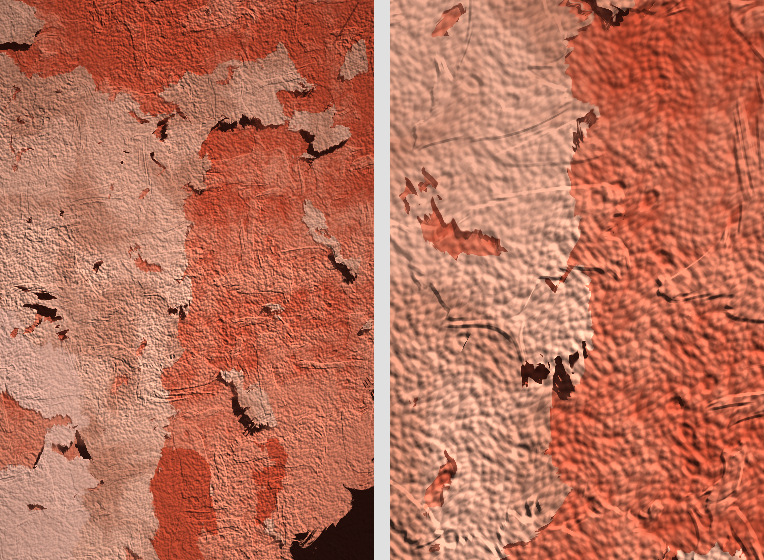
Left, the full canvas; right, a detail of the centre.
Reproduce this texture procedurally as a WebGL 2 fragment shader.

```glsl
#version 300 es
precision highp float;

#define LIGHT vec2(0.6, 0.8)
#define PLASTER vec3(0.81, 0.59, 0.50)
#define STAIN vec3(0.67, 0.43, 0.34)
#define PALE vec3(0.84, 0.64, 0.57)
#define RED vec3(0.68, 0.26, 0.17)
#define WORN vec3(0.78, 0.45, 0.35)
#define DARK vec3(0.11, 0.035, 0.025)
#define ROUGH 0.020
#define WANDER 0.030
#define RELIEF 1.45
#define LIFT 0.018
#define CHIPS 0.76

uniform vec2 u_resolution;
out vec4 fragColor;

vec2 hash2(vec2 c) {
    vec3 q = fract(c.xyx * vec3(0.1031, 0.1030, 0.0973));
    q += dot(q, q.yzx + 33.33);
    return fract((q.xx + q.yz) * q.zy);
}

// Cellular noise: x = distance to the nearest point, y = its random id
vec2 cells(vec2 p) {
    vec2 base = floor(p), nearest = base;
    float best = 8.0;
    for (int j = -1; j <= 1; j++)
    for (int i = -1; i <= 1; i++) {
        vec2 cell = base + vec2(i, j);
        vec2 d = cell + hash2(cell) - p;
        if (dot(d, d) < best) { best = dot(d, d); nearest = cell; }
    }
    return vec2(sqrt(best), hash2(nearest + 17.0).x);
}

// Layered, rotated and warped sines, roughly -1..1
float waves(vec2 p) {
    float sum = 0.0, amp = 0.6;
    for (int i = 0; i < 5; i++) {
        p = mat2(0.8, 0.6, -0.6, 0.8) * p;
        p += 0.7 * sin(p.yx * 1.3 + float(i) * 2.1);
        sum += amp * sin(p.x) * cos(p.y);
        p *= 1.9;
        amp *= 0.55;
    }
    return sum;
}

float capsule(vec2 p, vec2 a, vec2 b, float r) {
    vec2 ab = b - a;
    return length(p - a - ab * clamp(dot(p - a, ab) / dot(ab, ab), 0.0, 1.0)) - r;
}

vec2 ragged(vec2 p) {
    p += WANDER * vec2(waves(p * 16.0 + 4.0), waves(p * 16.0 + 11.0));
    return p + ROUGH * vec2(waves(p * 44.0), waves(p * 44.0 + 9.0));
}

// Signed distance to the plaster coat, negative inside
float plaster(vec2 p) {
    vec2 w = ragged(p);
    float side = 0.32 + 0.04 * smoothstep(0.5, 0.7, p.y) - 0.05 * smoothstep(0.3, 0.1, p.y);
    float d = max(w.x - side, w.y + 0.3 * w.x - 0.89);
    d = min(d, length(w - vec2(0.0, 0.97)) - 0.05);
    d = min(d, capsule(w, vec2(0.35, 0.83), vec2(0.51, 0.85), 0.045));
    d = min(d, capsule(w, vec2(0.53, 0.84), vec2(0.57, 0.76), 0.022));
    d = min(d, capsule(w, vec2(0.565, 0.62), vec2(0.625, 0.54), 0.014));
    d = min(d, capsule(w, vec2(0.42, 0.33), vec2(0.475, 0.24), 0.012));
    d = max(d, 0.06 - length((w - vec2(0.03, 0.23)) * vec2(0.8, 1.0)));
    // Scattered chips and stray flakes
    for (int i = 0; i < 2; i++) {
        float scale = 14.0 + 17.0 * float(i);
        vec2 c = cells(w * scale + 5.0);
        float hole = mix(-0.3, 0.34, smoothstep(CHIPS - 0.05, 1.0, c.y));
        float flake = mix(0.26, -0.3, smoothstep(0.0, 0.08, c.y));
        d = min(max(d, (hole - c.x) / scale), (c.x - flake) / scale);
    }
    return d;
}

// Fine grain, sparse pits and thin broken ledges
float relief(vec2 p) {
    vec2 w = p + 0.003 * sin(p.yx * 110.0);
    vec2 pit = cells(w * 48.0);
    float grain = -0.28 * pit.x - 0.36 * cells(w * 105.0).x - 0.36 * cells(w * 215.0).x;
    float pits = smoothstep(0.3, 0.15, pit.x) * smoothstep(0.72, 0.95, pit.y);
    float ledge = smoothstep(-0.04, 0.04, waves(p * 27.0) - 0.17);
    return grain - 0.4 * pits + 0.3 * ledge + 0.13 * waves(p * 50.0);
}

void main() {
    vec2 p = gl_FragCoord.xy / u_resolution.y;
    vec2 uv = gl_FragCoord.xy / u_resolution;
    float px = 1.0 / u_resolution.y;
    vec2 w = ragged(p);
    float broad = waves(p * 11.0 + 3.0);
    float height = relief(p);
    float slope = height - relief(p + 0.0025 * LIGHT);

    // Red coat, rubbed to salmon on its grain
    float wear = 0.52 + 0.35 * broad + 0.3 * waves(p * 45.0 + 8.0) + 0.4 * smoothstep(0.42, 0.2, p.y)
               - 0.4 * smoothstep(0.68, 0.95, p.y) + 0.7 * (height + 0.35);
    float patches = min(capsule(w, vec2(0.32, 0.0), vec2(0.33, 0.15), 0.05),
                        capsule(w, vec2(0.48, 0.07), vec2(0.47, 0.19), 0.022));
    wear *= mix(0.12, 1.0, smoothstep(-px, px, patches));
    vec3 color = mix(RED, WORN, smoothstep(0.0, 1.0, wear));

    // Plaster coat with stains, a paler area and bright rims
    float d = plaster(p);
    float cover = smoothstep(px, -px, d);
    float lift = smoothstep(-0.1, 0.5, waves(p * 17.0 + 6.0));
    float pale = smoothstep(0.006, -0.006, max(w.x - 0.14, w.y + 0.6 * w.x - 0.44));
    float stain = smoothstep(-0.3, 0.6, waves(p * 19.0 + 1.0)) + 0.45 * smoothstep(0.6, 0.88, p.y);
    vec3 coat = mix(PLASTER, STAIN, min(stain, 1.0) * 0.85);
    coat = mix(coat, PALE, 0.85 * pale);
    coat *= 1.0 + 0.14 * lift * smoothstep(-0.006, 0.0, d);
    color = mix(color, coat, cover);

    // Grazing light, stronger where the surface is coarse
    float coarse = mix(0.65, 1.3, smoothstep(-0.35, 0.35, waves(p * 9.0 + 5.0)));
    color *= 1.0 + RELIEF * coarse * clamp(slope, -0.38, 0.2) * (1.0 - 0.4 * pale);

    // Shadows cast by lifted edges
    float shadow = 0.0;
    for (int i = 1; i <= 3; i++) {
        vec2 toward = LIGHT * mix(0.003, LIFT, lift) * float(i) / 3.0;
        shadow = max(shadow, smoothstep(px, -px, plaster(p + toward)));
    }
    color = mix(color, DARK, shadow * (1.0 - cover) * mix(0.4, 0.9, lift));

    // Foliage shadow in the corner, a twig shadow and the falloff
    float leaves = p.y - p.x + 0.52 + 0.05 * waves(mat2(0.7, -0.7, 0.7, 0.7) * p * vec2(40.0, 80.0));
    float twig = capsule(p, vec2(0.595, 0.92), vec2(0.64, 0.995), 0.0012);
    color = mix(color, DARK, 0.95 * smoothstep(0.004, -0.004, leaves));
    color = mix(color, DARK, 0.55 * smoothstep(px, -px, twig));
    vec2 v = uv - 0.5;
    color *= 1.05 - 0.32 * dot(v, v) - 0.05 * uv.y;
    fragColor = vec4(clamp(color, 0.0, 1.0), 1.0);
}
```
